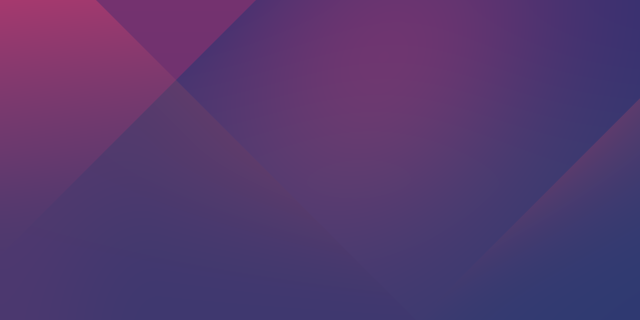
Give the GLSL for this background, as a Shadertoy shader.

```glsl
// Dusky violet backdrop: a soft magenta glow crossed by translucent diagonal panels.

// Antialiased step across a 45 degree edge, d measured in canvas heights.
float edgeMask(float d) {
    float width = 1.0 / iResolution.y;
    return smoothstep(-width, width, d);
}

// Open area: tilted elliptical glow over a blue that deepens to the right.
vec3 glowField(vec2 p) {
    vec2 fromGlow = p - vec2(1.22, 0.17);
    float along = dot(fromGlow, vec2(-0.6, 0.8)) / 0.64;
    float across = dot(fromGlow, vec2(0.8, 0.6)) / 0.48;
    float glow = exp(-along * along - across * across);
    float shade = 0.025 * exp(-8.0 * max(p.x + p.y - 0.8, 0.0)) * smoothstep(0.4, 0.1, p.y);
    float red = mix(0.265, 0.205, p.x * 0.5) + 0.205 * glow - shade;
    return vec3(red, mix(0.19, 0.225, smoothstep(0.0, 0.6, p.y)) + 0.015 * glow, 0.44);
}

// Lower left panel: lit along its falling edge and faintly at the left side.
vec3 lowerPanel(vec2 p) {
    float inside = max(0.3 - p.x + p.y, 0.0);
    float rim = exp(-1.7 * inside) * smoothstep(1.05, 0.45, p.y);
    float side = 0.05 * smoothstep(0.5, 0.0, p.x);
    return vec3(0.245 + 0.125 * rim + side, 0.22 + 0.012 * rim, 0.435 - 0.015 * rim);
}

// Upper left panel: bright rose that melts into the lower panel.
vec3 rosePanel(vec2 p) {
    float red = 0.29 + 0.36 * pow(max(1.0 - p.y, 0.0), 1.6) - 0.06 * p.x;
    vec3 rose = vec3(red, 0.225, 0.43);
    return mix(rose, lowerPanel(p), smoothstep(0.45, 0.9, p.y));
}

// Right corner panel: light spills inward from its rising edge.
vec3 cornerPanel(vec2 p) {
    float inside = max(p.x + p.y - 2.307, 0.0);
    float rim = exp(-3.2 * inside) * (1.0 - 0.62 * smoothstep(0.4, 1.0, p.y));
    return vec3(0.175 + 0.19 * rim, 0.225 + 0.008 * rim, 0.445 - 0.02 * rim);
}

void mainImage(out vec4 fragColor, in vec2 fragCoord) {
    // Canvas heights, with y running down from the top.
    vec2 p = vec2(fragCoord.x, iResolution.y - fragCoord.y) / iResolution.y;
    p.x *= 2.0 * iResolution.y / iResolution.x;

    float leftOfFalling = edgeMask(0.3 - p.x + p.y);
    float leftOfRising = edgeMask(0.8 - p.x - p.y);
    float corner = edgeMask(p.x + p.y - 2.307);

    // The two crossing edges split the left into four areas.
    vec3 topWedge = vec3(0.455 - 0.06 * p.y, 0.195, 0.435);
    vec3 rightSide = mix(glowField(p), topWedge, leftOfRising);
    vec3 leftSide = mix(lowerPanel(p), rosePanel(p), leftOfRising);
    vec3 color = mix(rightSide, leftSide, leftOfFalling);

    color = mix(color, cornerPanel(p), corner);
    fragColor = vec4(color, 1.0);
}
```
